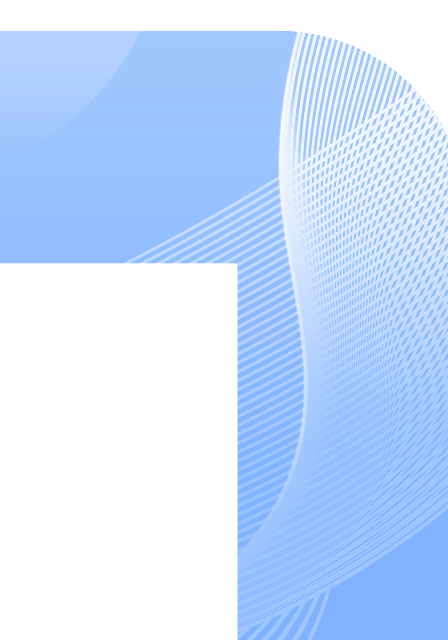
Write a WebGL 1 fragment shader that draws this background.

```glsl
precision highp float;
// A blue panel with a rounded corner, a white card over its lower left, and
// two crossing ribbons of fine lines. Each ribbon is a set of stripes in a
// curved coordinate; lengths are in grid units, 768 to the canvas height.

#define GRID 768.0
#define SKY_TOP vec3(0.63, 0.78, 1.0)
#define SKY_LOW vec3(0.505, 0.70, 1.0)
#define CORNER_RADIUS 225.7
#define DIAGONAL_COUNT 48.0
#define DIAGONAL_WIDTH 0.42
#define VEIL_PITCH 7.5
#define VEIL_WIDTH 0.54
#define TAIL_PITCH 11.0

uniform vec2 u_resolution;

// Soft coverage of the side where distance is negative.
float inside(float distance, float pixel) {
  return 1.0 - smoothstep(-0.5 * pixel, 0.5 * pixel, distance);
}

// Repeating line at whole phases; fades to its mean where too fine to draw.
float stripe(float phase, float width, float blur) {
  float d = abs(fract(phase + 0.5) - 0.5);
  float line = 1.0 - smoothstep(-0.5 * blur, 0.5 * blur, d - 0.5 * width);
  return mix(line, width, smoothstep(0.45, 0.9, blur));
}

float roundBox(vec2 p, vec2 center, vec2 halfSize, float radius) {
  vec2 d = abs(p - center) - halfSize + radius;
  return length(max(d, 0.0)) + min(max(d.x, d.y), 0.0) - radius;
}

// Upper and lower borders of the diagonal ribbon.
float diagonalTop(float x) {
  float d = x - 285.0;
  return 243.0 - d * (0.58 + 0.00025 * d);
}

float diagonalBottom(float x) {
  float d = x - 285.0;
  return 757.0 - d * (0.38 + 0.00082 * d);
}

// Left border of the hanging veil.
float veilEdge(float y) {
  float t = (y - 200.0) / 100.0;
  return 335.0 + t * t * (t < 0.0 ? 8.6 : 13.06 - 3.3 * t);
}

// Sideways drift of the veil lines, growing down the canvas.
float veilDrift(float y) {
  float t = max(y - 37.0, 0.0);
  return t < 310.0 ? 0.001 * t * t : 96.1 + 0.62 * (t - 310.0);
}

void main() {
  float pixel = GRID / u_resolution.y;
  vec2 p = gl_FragCoord.xy * pixel;
  p.y = GRID - p.y;

  // Panel gradient and the pale disc at its upper left.
  vec3 color = mix(SKY_TOP, SKY_LOW, smoothstep(0.0, 640.0, p.y));
  float disc = inside(length(p - vec2(-130.0, -110.0)) - 333.0, pixel);
  float discFade = 1.0 - smoothstep(50.0, 195.0, p.y);
  color = mix(color, vec3(1.0), disc * (0.03 + 0.18 * discFade)
    * (1.0 - smoothstep(150.0, 225.0, p.y)));

  // Diagonal ribbon.
  float top = diagonalTop(p.x);
  float bottom = diagonalBottom(p.x);
  float gap = (bottom - top) / DIAGONAL_COUNT;
  float diagonalPhase = (p.y - top) / gap;
  float border = 0.5 * DIAGONAL_WIDTH * gap;
  float band = inside(top - border - p.y, pixel)
    * inside(p.y - bottom - border, pixel);
  float diagonal = band
    * stripe(diagonalPhase, DIAGONAL_WIDTH, 1.2 * pixel / gap);

  // Veil: lines crowd together beside its left border.
  float edge = veilEdge(p.y);
  float slope = (veilEdge(p.y + 1.0) - veilEdge(p.y - 1.0)) * 0.5;
  float reach = p.x - edge;
  float edgeDistance = reach * inversesqrt(1.0 + slope * slope);
  float drift = veilDrift(p.y);
  float spread = clamp(reach / 120.0, 0.0, 1.0);
  float density = 1.0 + drift * 6.0 * spread * (1.0 - spread) / 120.0;
  float veilPhase = (reach + drift * smoothstep(0.0, 1.0, spread)) / VEIL_PITCH;
  float veil = stripe(veilPhase, VEIL_WIDTH, 1.2 * pixel * density / VEIL_PITCH);
  float fillReach = mix(8.0, 62.0, smoothstep(60.0, 300.0, p.y));
  float fill = 1.0 - smoothstep(0.1 * fillReach, fillReach, reach);
  float weave = max(max(veil, diagonal), fill);

  // Tail of the veil, fanning out under the diagonal ribbon.
  float tailEdge = 403.0 - 0.0019 * (p.y - 640.0) * (p.y - 640.0);
  float fan = 1.0 + 0.011 * max(p.y - 710.0, 0.0);
  float tailPhase = (tailEdge - p.x) / (fan * TAIL_PITCH);
  float tail = stripe(tailPhase, 0.42, 1.3 * pixel / (fan * TAIL_PITCH))
    * inside(p.x - tailEdge - 2.0, pixel);
  float below = inside(bottom + border - p.y, pixel);
  weave = mix(weave, tail, below);

  // Ink strength fades downward; the veil covers the diagonal ribbon.
  float diagonalInk = mix(0.46, 0.20, smoothstep(200.0, 620.0, p.y));
  float veilInk = mix(0.84, 0.24, smoothstep(140.0, 550.0, p.y));
  float veilSide = inside(-edgeDistance, pixel);
  float ink = mix(diagonal * diagonalInk, weave * veilInk, veilSide);
  color = mix(color, vec3(1.0), ink);

  // Thin light rim along the veil border.
  float rim = 1.0 - smoothstep(1.0, 4.0, abs(edgeDistance - 1.5));
  color = mix(color, vec3(1.0), 0.38 * rim
    * (1.0 - smoothstep(480.0, 670.0, p.y)));

  // White surroundings and card.
  vec2 corner = max(p - vec2(335.0, 37.0 + CORNER_RADIUS), vec2(0.0));
  float panel = p.x < 335.0 ? 37.0 - p.y
    : length(vec2(corner.x, min(p.y - 37.0 - CORNER_RADIUS, 0.0)))
      - CORNER_RADIUS;
  if (p.y > 37.0 + CORNER_RADIUS) panel = -1.0e3;
  color = mix(vec3(1.0), color, inside(panel, pixel));
  float card = roundBox(p, vec2(-115.0, 716.0), vec2(400.0), 3.0);
  color = mix(color, vec3(1.0), inside(card, pixel));

  gl_FragColor = vec4(color, 1.0);
}
```
